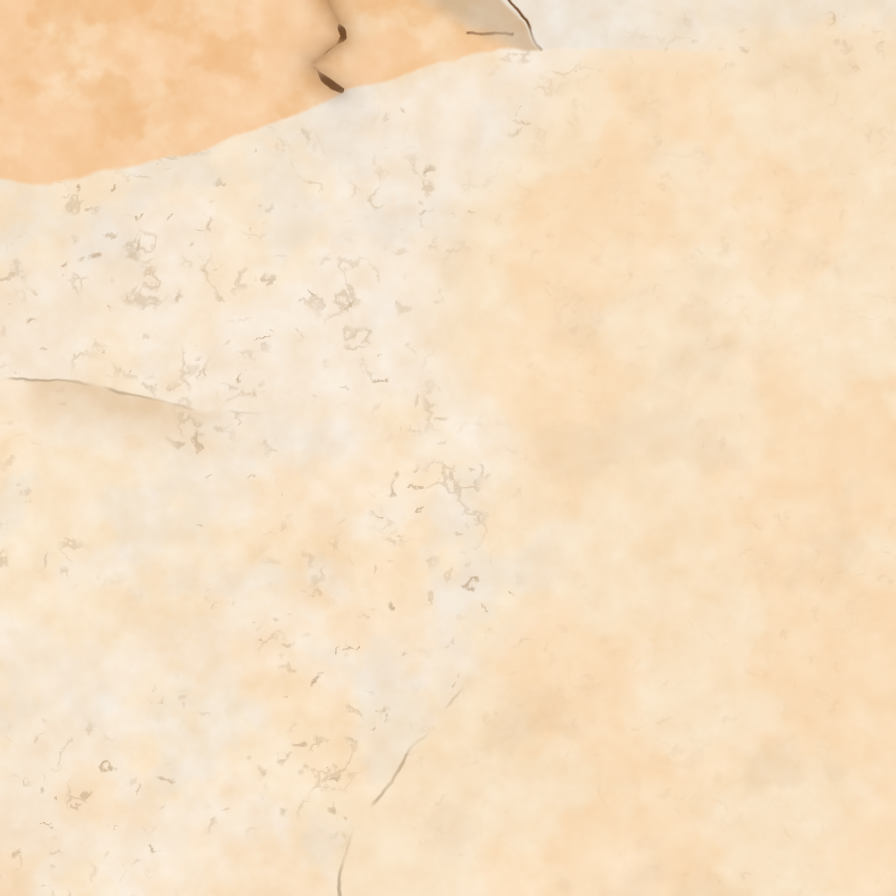
This texture is drawn by a Shadertoy shader. Its source:

```glsl
// Sunlit cream sandstone: a smooth peach slab, two pale weathered slabs and an
// orange block with cracks. Curved edges divide the slabs, layered value noise
// gives mottling and grain, and hashed ellipses and broken contours the flecks.
#define PEACH   vec3(0.982, 0.870, 0.728)
#define CREAM   vec3(0.977, 0.892, 0.772)
#define PALE    vec3(0.970, 0.905, 0.822)
#define ORANGE  vec3(0.970, 0.805, 0.630)
#define TAN     vec3(0.920, 0.815, 0.685)
#define GREY    vec3(0.925, 0.885, 0.830)
#define CRACK   vec3(0.400, 0.260, 0.150)
#define FLECK   vec3(0.700, 0.590, 0.460)
#define FLECK_GRID 40.0
#define FLECK_SHARE 0.40
#define MOTTLE  0.060
#define GRAIN   0.085

float hash(vec2 cell) {
    uvec2 q = uvec2(ivec2(cell) + 32768) * uvec2(1597334673u, 3812015801u);
    uint h = q.x ^ q.y;
    h = (h ^ (h >> 15)) * 2246822519u;
    h = (h ^ (h >> 13)) * 3266489917u;
    return float((h ^ (h >> 16)) >> 8) / 16777216.0;
}
float noise(vec2 p) {
    vec2 i = floor(p), f = fract(p);
    f = f * f * (3.0 - 2.0 * f);
    return mix(mix(hash(i), hash(i + vec2(1, 0)), f.x),
               mix(hash(i + vec2(0, 1)), hash(i + vec2(1, 1)), f.x), f.y);
}
float fbm(vec2 p) {
    float sum = 0.0, amp = 0.5;
    for (int i = 0; i < 5; i++) {
        sum += amp * noise(p);
        p = mat2(1.6, 1.2, -1.2, 1.6) * p + 17.3;
        amp *= 0.52;
    }
    return sum;
}
// Soft patches where noise lies above a level
float patches(vec2 p, float level) {
    return smoothstep(level, level + 0.18, fbm(p));
}
// Distance to a segment
float segment(vec2 p, vec2 a, vec2 b) {
    vec2 d = b - a;
    return length(p - a - d * clamp(dot(p - a, d) / dot(d, d), 0.0, 1.0));
}
float line(float dist, float width) {
    float soft = max(0.0015, 0.8 / iResolution.y);
    return 1.0 - smoothstep(width - soft, width + soft, dist);
}
// Scattered ragged pits
float pits(vec2 p) {
    p *= FLECK_GRID;
    p += 1.1 * (vec2(fbm(p * 1.7), fbm(p * 1.7 + 40.0)) - 0.5);
    float mask = 0.0;
    for (int k = 0; k < 9; k++) {
        vec2 cell = floor(p) + vec2(k % 3, k / 3) - 1.0;
        vec2 q = p - cell - vec2(hash(cell + 71.0), hash(cell + 133.0));
        float angle = 0.6 + 2.0 * (hash(cell + 211.0) - 0.5);
        vec2 axis = vec2(cos(angle), sin(angle));
        float dist = length(vec2(dot(q, axis), 2.0 * dot(q, vec2(-axis.y, axis.x))));
        float size = mix(0.15, 0.48, hash(cell + 307.0));
        float shown = step(hash(cell), FLECK_SHARE) * mix(0.2, 0.9, hash(cell + 401.0));
        mask = max(mask, shown * (1.0 - smoothstep(size * 0.2, size, dist)));
    }
    return mask;
}
void mainImage(out vec4 fragColor, in vec2 fragCoord) {
    vec2 uv = fragCoord / iResolution.xy;
    vec2 p = uv + 0.016 * (vec2(fbm(uv * 18.0), fbm(uv * 18.0 + 60.0)) - 0.5);
    float broad = fbm(uv * 6.0 + 3.0) - 0.48, fine = fbm(uv * 42.0 + 9.0) - 0.48;
    // Slab edges
    float blockEdge = p.y - 0.797 - 0.15 * smoothstep(0.03, 0.62, p.x);
    float lowerEdge = p.y - 0.575 + 0.035 * smoothstep(0.04, 0.28, p.x)
        - 0.02 * smoothstep(0.28, 0.40, p.x) + 0.09 * smoothstep(0.43, 0.62, p.x);
    float slabEdge = p.x - 0.38 - 0.24 * smoothstep(0.0, 0.42, p.y)
        + 0.13 * smoothstep(0.41, 0.62, p.y) - 0.10 * smoothstep(0.7, 0.9, p.y);
    float slabTop = 0.89 + 0.05 * smoothstep(0.5, 0.75, p.x) - p.y;
    float blend = mix(0.008, 0.05, smoothstep(0.1, 0.4, p.y));
    float slab = smoothstep(-blend, blend, slabEdge) * smoothstep(-0.03, 0.03, slabTop);
    float soft = mix(0.004, 0.02, smoothstep(0.2, 0.35, p.x));
    // Weathered slabs on the left
    vec3 upper = mix(PALE, CREAM, 0.8 * patches(uv * 7.0 + 21.0, 0.46));
    upper = mix(upper, GREY, 0.5 * patches(uv * 12.0 + 5.0, 0.46));
    vec3 lower = mix(CREAM, PALE, 0.8 * patches(uv * 11.0 + 33.0, 0.42));
    lower = mix(lower, PEACH, 0.6 * patches(uv * 9.0 + 50.0, 0.53));
    lower = mix(lower, GREY, 0.4 * patches(uv * 14.0 + 12.0, 0.52));
    float wedge = smoothstep(0.0, 0.06, p.x) * (1.0 - smoothstep(0.18, 0.30, p.x));
    lower = mix(lower, TAN, 0.9 * wedge * smoothstep(-0.08, -0.005, lowerEdge));
    vec3 color = mix(lower, upper, smoothstep(-soft, soft, lowerEdge));
    // Smooth slab on the right
    vec3 slabColor = mix(PEACH, CREAM, patches(uv * 8.0 + 80.0, 0.40));
    slabColor = mix(slabColor, TAN, 0.35 * patches(uv * 14.0 + 95.0, 0.57));
    color = mix(color, slabColor, slab);
    float rim = line(abs(slabEdge), 0.002) * (1.0 - smoothstep(0.12, 0.3, p.y));
    float ledge = line(abs(lowerEdge), 0.0015) * (1.0 - smoothstep(0.22, 0.30, p.x));
    color = mix(color, TAN * 0.85, max(rim, ledge) * smoothstep(0.25, 0.8, noise(uv * 45.0)));
    // Clustered pits and short broken specks, faint on the smooth slab
    float cluster = smoothstep(0.36, 0.60, fbm(uv * 8.0 + 140.0));
    float speck = 1.0 - smoothstep(0.0, 0.06, abs(fbm(uv * 32.0 + 170.0) - 0.5));
    speck *= smoothstep(0.55, 0.85, noise(uv * 48.0 + 190.0)) * cluster;
    float flecks = max(pits(uv) * cluster, 0.45 * speck);
    color = mix(color, FLECK, flecks * mix(0.65, 0.12, slab));
    // Orange block, with grey rock beyond its right end
    float beyond = smoothstep(-0.004, 0.004, p.x - 0.605 + 0.85 * (p.y - 0.945));
    vec3 block = mix(ORANGE, PEACH, 0.6 * patches(uv * 12.0 + 220.0, 0.47));
    block = mix(block, vec3(0.93, 0.71, 0.48), 0.5 * patches(uv * 16.0 + 240.0, 0.52));
    float shade = smoothstep(0.0, 0.03, p.y - 0.955 + 0.5 * (p.x - 0.52));
    block = mix(block, TAN * 0.88, 0.8 * shade * smoothstep(0.44, 0.5, p.x));
    block = mix(block, mix(GREY, PALE, 0.3), beyond);
    color = mix(color, block, smoothstep(-0.003, 0.003, blockEdge) * (1.0 - smoothstep(0.62, 0.9, p.x)));
    // Cracks in the block, with shaded sides
    float crack = min(segment(p, vec2(0.36, 1.01), vec2(0.382, 0.96)),
                      segment(p, vec2(0.382, 0.96), vec2(0.35, 0.93)));
    crack = min(crack, segment(p, vec2(0.35, 0.925), vec2(0.382, 0.895)));
    float seam = min(segment(p, vec2(0.56, 1.01), vec2(0.605, 0.947)),
                     segment(p, vec2(0.52, 0.962), vec2(0.57, 0.96)));
    float breaks = smoothstep(0.15, 0.7, noise(uv * 55.0));
    float dark = max(line(crack, 0.004 * breaks), line(seam, 0.0015)) * mix(0.3, 0.9, breaks);
    color = mix(color, CRACK, max(dark, 0.35 * exp(-90.0 * crack)));
    // Mottling and grain, stronger in blue so that dark spots turn warmer
    float relief = MOTTLE * broad + GRAIN * fine * mix(1.15, 0.85, slab);
    fragColor = vec4(clamp(color + relief * vec3(0.35, 0.8, 1.3), 0.0, 1.0), 1.0);
}
```
